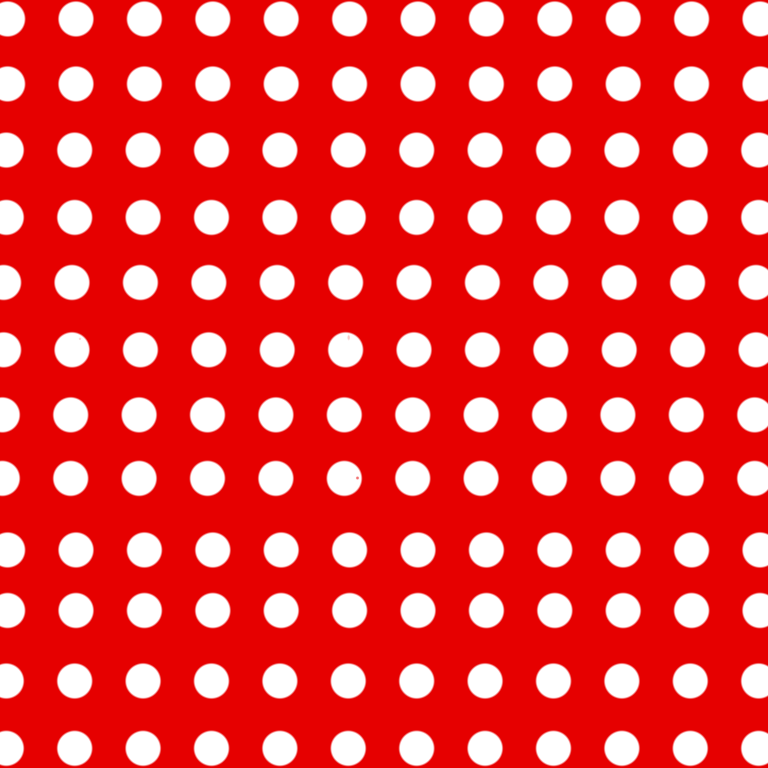
Give the GLSL for this pattern, as a WebGL 1 fragment shader.

```glsl
precision highp float;
// White polka dots on flat red, 12 rows of about 11 dots.
// Rows come in pairs: each pair slides sideways and its spacing drifts a little,
// and a few dots carry a faint fleck. Each pixel tests only its nearest dot.

uniform vec2 u_resolution;

const vec3 RED = vec3(0.9, 0.0, 0.0);
const vec3 WHITE = vec3(1.0);
const vec2 FIRST_DOT = vec2(0.0099, 0.0247);  // from the top left corner
const float COLUMN_PITCH = 0.08906;
const float ROW_PITCH = 0.0863;
const float PAIR_PITCH = 0.1724;
const float DOT_RADIUS = 0.0227;
const float EDGE_SOFTNESS = 0.0017;

// 1 when a and b differ by less than range, else 0
float near(float a, float b, float range) {
  return 1.0 - step(range, abs(a - b));
}

// Sideways slide of a pair, cycling every four pairs
float pairSlide(float pair) {
  float phase = mod(pair, 4.0);
  return -0.0017 * phase - 0.0018 * step(1.5, phase);
}

// Vertical drift of the first row of a pair
float pairDrift(float pair) {
  return 0.0018 * near(pair, 4.0, 0.5) - 0.0017 * near(pair, 2.0, 1.5);
}

// Distance between the two rows of a pair
float pairGap(float pair) {
  return 0.0877 - 0.0031 * near(pair, 0.0, 0.5)
                - 0.0050 * near(pair, 3.0, 0.5)
                - 0.0089 * near(pair, 4.0, 0.5);
}

// Centre of the first dot in a row
vec2 rowStart(float row) {
  float pair = floor(row / 2.0);
  float second = mod(row, 2.0);
  return FIRST_DOT + vec2(pairSlide(pair),
    pair * PAIR_PITCH + pairDrift(pair) + second * pairGap(pair));
}

// Soft elliptical fleck, present only in the chosen cell
float fleck(vec2 local, vec2 cell, vec2 chosen, vec2 center, vec2 size) {
  float here = near(cell.x, chosen.x, 0.5) * near(cell.y, chosen.y, 0.5);
  return here * (1.0 - smoothstep(0.3, 1.2, length((local - center) / size)));
}

void main() {
  vec2 pos = gl_FragCoord.xy / u_resolution;
  pos.y = 1.0 - pos.y;  // count rows downwards

  // Nearest dot
  float row = floor((pos.y - FIRST_DOT.y) / ROW_PITCH + 0.5);
  vec2 start = rowStart(row);
  float column = floor((pos.x - start.x) / COLUMN_PITCH + 0.5);
  vec2 cell = vec2(column, row);
  vec2 local = pos - start - vec2(column * COLUMN_PITCH, 0.0);

  // Dot with a soft edge
  float softness = max(EDGE_SOFTNESS, 0.75 / u_resolution.y);
  float dotMask = 1.0 - smoothstep(-softness, softness, length(local) - DOT_RADIUS);

  // Wear
  float wear = 0.15 * fleck(local, cell, vec2(1.0, 5.0), vec2(0.0104, -0.0143), vec2(0.0020));
  wear += 0.22 * fleck(local, cell, vec2(5.0, 5.0), vec2(0.0040, -0.0160), vec2(0.0020, 0.0040));
  wear += 0.55 * fleck(local, cell, vec2(5.0, 7.0), vec2(0.0172, -0.0005), vec2(0.0024));

  gl_FragColor = vec4(mix(RED, WHITE, dotMask * (1.0 - wear)), 1.0);
}
```
